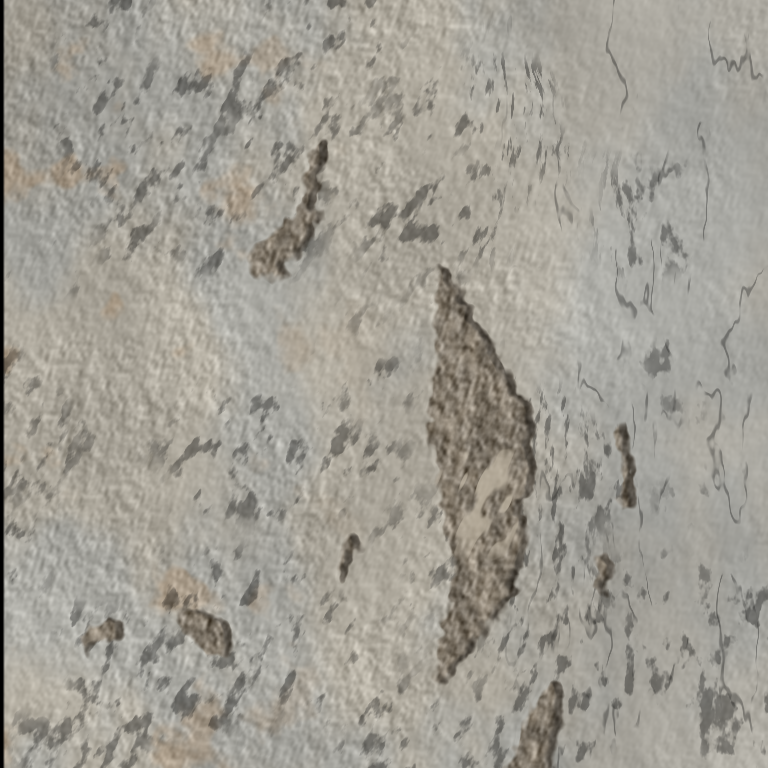
This texture is drawn by a Shadertoy shader. Its source:

```glsl
// Weathered grey plaster wall with rough grain, flaked hollows and fine upright cracks.

float hash(vec2 p) {
    vec3 q = fract(vec3(p.xyx) * 0.1031);
    q += dot(q, q.yzx + 33.33);
    return fract((q.x + q.y) * q.z);
}

float noise(vec2 p) {
    vec2 i = floor(p), f = fract(p);
    f = f * f * (3.0 - 2.0 * f);
    return mix(mix(hash(i), hash(i + vec2(1, 0)), f.x),
               mix(hash(i + vec2(0, 1)), hash(i + vec2(1, 1)), f.x), f.y);
}

float fbm(vec2 p) {
    float sum = 0.0, gain = 0.533;
    for (int i = 0; i < 4; i++) {
        sum += gain * noise(p);
        p = mat2(1.6, 1.2, -1.2, 1.6) * p + 17.3;
        gain *= 0.5;
    }
    return sum;
}

// Grain height, drawn out along a slight diagonal
float grainHeight(vec2 p) {
    p.x -= 0.3 * p.y;
    return 0.6 * noise(p * vec2(98, 74)) + 0.4 * noise(p * vec2(200, 165) + 7.0);
}

// Signed distance to the flaked hollows, each a chain of tapered strokes
float hollowDistance(vec2 p) {
    const vec4 strokes[11] = vec4[11](
        vec4(0.580, 0.635, 0.628, 0.440), vec4(0.628, 0.440, 0.632, 0.270),
        vec4(0.632, 0.240, 0.574, 0.115), vec4(0.416, 0.805, 0.406, 0.730),
        vec4(0.406, 0.725, 0.355, 0.660), vec4(0.255, 0.190, 0.280, 0.170),
        vec4(0.145, 0.185, 0.115, 0.165), vec4(0.722, 0.095, 0.690, 0.000),
        vec4(0.808, 0.440, 0.820, 0.345), vec4(0.788, 0.265, 0.780, 0.235),
        vec4(0.462, 0.292, 0.442, 0.245));
    const vec2 radii[11] = vec2[11](
        vec2(0.014, 0.070), vec2(0.070, 0.046), vec2(0.042, 0.010), vec2(0.007, 0.012),
        vec2(0.014, 0.027), vec2(0.020, 0.024), vec2(0.013, 0.010), vec2(0.012, 0.030),
        vec2(0.007, 0.013), vec2(0.012, 0.008), vec2(0.009, 0.004));
    p += 0.022 * (vec2(fbm(p * 26.0), fbm(p * 26.0 + 40.0)) - 0.5);
    float d = 1.0;
    for (int i = 0; i < 11; i++) {
        vec2 a = p - strokes[i].xy, b = strokes[i].zw - strokes[i].xy;
        float t = clamp(dot(a, b) / dot(b, b), 0.0, 1.0);
        d = min(d, length(a - b * t) - mix(radii[i].x, radii[i].y, t));
    }
    return d + 0.012 * (noise(p * vec2(110, 75)) - 0.5);
}

void mainImage(out vec4 fragColor, in vec2 fragCoord) {
    vec2 p = fragCoord / iResolution.xy;
    float smoothSide = smoothstep(0.6, 0.85, p.x + 0.12 * (fbm(p * 4.0) - 0.5));

    // Broad tints: warm wall, cooler right side and lower left
    vec3 color = mix(vec3(0.682, 0.661, 0.614), vec3(0.672, 0.660, 0.626), smoothSide);
    color = mix(color, vec3(0.640, 0.645, 0.630), 0.7 * smoothstep(0.46, 0.68, fbm(p * vec2(6, 4) + 3.0)));
    color *= 1.0 + 0.20 * (fbm(p * 7.0 + 11.0) - 0.5);
    color *= 1.0 + smoothSide * 0.09 * (fbm(p * vec2(34, 3)) - 0.5);
    color *= 1.0 - 0.10 * smoothstep(0.25, 0.0, p.x) * smoothstep(0.5, 1.0, p.y);

    // Rust-coloured stains in the upper left
    float rust = smoothstep(0.62, 0.76, fbm(p * 13.0 + 5.0)) * smoothstep(0.55, 0.2, p.x);
    rust += smoothstep(0.035, 0.0, length(p - vec2(0.31, 0.735)) + 0.03 * (fbm(p * 40.0) - 0.5));
    color = mix(color, vec3(0.66, 0.55, 0.43), 0.45 * min(rust, 1.0));

    // Grain lit from the upper right
    float relief = grainHeight(p) - grainHeight(p + vec2(0.0038, 0.0026));
    float coarse = fbm(p * 42.0) - fbm(p * 42.0 + vec2(0.3, 0.2));
    float roughness = mix(0.65, 1.15, smoothstep(0.35, 0.62, fbm(p * 8.0 + 21.0)));
    color += (0.27 * relief + 0.16 * coarse) * roughness * mix(1.0, 0.5, smoothSide);

    // Small clustered pits
    vec2 slanted = vec2(p.x - 0.4 * p.y * (1.0 - smoothSide), p.y);
    float cluster = smoothstep(0.42, 0.62, fbm(p * 7.0 + 31.0) + 0.07 * (0.5 - p.y));
    float pits = smoothstep(0.58, 0.72, fbm(slanted * vec2(60, 36))) * cluster;
    color *= 1.0 - 0.34 * pits;

    // Broken upright cracks on the smoother side
    float seam = abs(fbm(p * vec2(22, 7) + 9.0) - 0.5);
    float crack = smoothstep(0.022, 0.004, seam) * smoothstep(0.48, 0.62, fbm(p * vec2(30, 18) + 50.0));
    color *= 1.0 - 0.30 * crack * smoothstep(0.6, 0.75, p.x);

    // Hollows with a rough floor, pale chips and a shaded right rim
    float depth = hollowDistance(p);
    float hollow = smoothstep(0.004, -0.004, depth);
    float shade = hollow * smoothstep(-0.004, 0.006, hollowDistance(p + vec2(0.011, 0.001)));
    float litRim = (1.0 - hollow) * smoothstep(0.003, -0.003, hollowDistance(p + vec2(0.006, 0.0)));
    vec3 bed = vec3(0.500, 0.463, 0.410) * (0.72 + 0.56 * fbm(p * vec2(65, 45)));
    bed += 0.55 * relief + 0.28 * coarse;
    vec2 chipSpace = vec2(p.x - 0.45 * p.y, p.y);
    float chips = smoothstep(0.66, 0.80, noise(chipSpace * vec2(85, 32) + 4.0));
    chips *= smoothstep(0.11, 0.03, length(p - vec2(0.64, 0.35)));
    bed = mix(bed, vec3(0.74, 0.70, 0.63), 0.85 * chips);
    color = mix(color, bed, hollow * 0.95);
    color *= 1.0 - 0.36 * shade;
    color += 0.035 * litRim;

    // Dark strip along the left border
    color *= smoothstep(0.003, 0.007, p.x);
    fragColor = vec4(clamp(color, 0.0, 1.0), 1.0);
}
```
